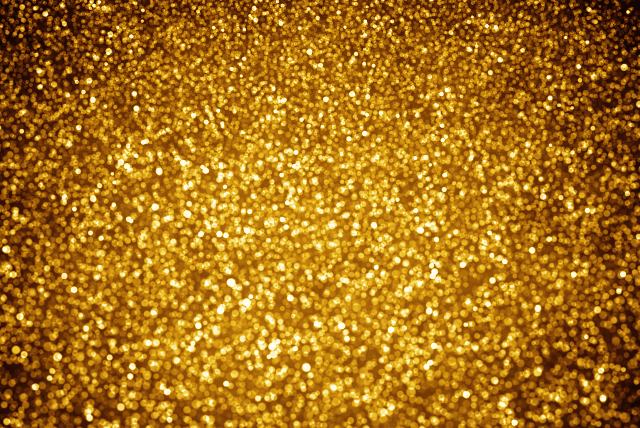
A Shadertoy shader for this texture:

```glsl
// Gold glitter: soft overlapping flakes, larger toward the viewer, lit in the centre.

#define GRAIN_SIZE 0.0086   // flake cell size per unit distance to the apex
#define APEX_HEIGHT 2.1     // vanishing point above the canvas
#define LAYERS 3            // overlapping sheets of flakes
#define CONTRAST 0.41       // strength of the flakes
#define MEAN_GRAIN 0.68     // average sum of the flake layers
#define EDGE_SOFTNESS 0.28  // blur of a flake rim, in cells
#define SPARKLE_SHARE 0.01  // share of flakes that flash
#define MOTTLE 0.14         // strength of the broad patches
#define GLOW 0.63           // brightness at the light centre
#define GLOW_CENTRE vec2(0.49, 0.42)
#define GLOW_FALLOFF vec2(1.6, 0.85)

float hash(vec2 p) {
    return fract(sin(dot(p, vec2(127.1, 311.7))) * 43758.5453);
}

float valueNoise(vec2 p) {
    vec2 cell = floor(p);
    vec2 f = fract(p);
    f = f * f * (3.0 - 2.0 * f);
    float low = mix(hash(cell), hash(cell + vec2(1, 0)), f.x);
    float high = mix(hash(cell + vec2(0, 1)), hash(cell + vec2(1, 1)), f.x);
    return mix(low, high, f.y);
}

mat2 rotation(float angle) {
    float c = cos(angle), s = sin(angle);
    return mat2(c, s, -s, c);
}

// Summed light of the jittered discs around p
float flakes(vec2 p, float seed) {
    vec2 home = floor(p);
    float sum = 0.0;
    for (int y = -1; y <= 1; y++) {
        for (int x = -1; x <= 1; x++) {
            vec2 cell = home + vec2(x, y);
            vec2 id = cell + seed;
            vec2 jitter = vec2(hash(id), hash(id + 17.3));
            vec2 centre = cell + mix(vec2(0.1), vec2(0.9), jitter);
            float radius = mix(0.5, 0.7, hash(id + 41.9));
            float shine = hash(id + 73.7);
            float weight = shine * shine + step(1.0 - SPARKLE_SHARE, shine);
            float dist = length(p - centre);
            sum += weight * (1.0 - smoothstep(radius - EDGE_SOFTNESS, radius, dist));
        }
    }
    return sum;
}

// Brightness to gold: near black, browns, golds, cream
vec3 goldRamp(float t) {
    vec3 color = vec3(0.08, 0.02, 0.01);
    color = mix(color, vec3(0.24, 0.08, 0.02), clamp(t * 5.0 + 1.0, 0.0, 1.0));
    color = mix(color, vec3(0.48, 0.24, 0.02), clamp(t * 5.0, 0.0, 1.0));
    color = mix(color, vec3(0.68, 0.42, 0.04), clamp(t * 5.0 - 1.0, 0.0, 1.0));
    color = mix(color, vec3(0.84, 0.60, 0.06), clamp(t * 5.0 - 2.0, 0.0, 1.0));
    color = mix(color, vec3(0.94, 0.79, 0.19), clamp(t * 5.0 - 3.0, 0.0, 1.0));
    color = mix(color, vec3(0.98, 0.94, 0.72), clamp(t * 5.0 - 4.0, 0.0, 1.0));
    return mix(color, vec3(1.0, 0.99, 0.93), clamp(t * 5.0 - 5.0, 0.0, 1.0));
}

void mainImage(out vec4 fragColor, in vec2 fragCoord) {
    vec2 uv = fragCoord / iResolution.xy;
    float aspect = iResolution.x / iResolution.y;

    // Log-polar map: flakes stay round while they shrink toward the apex
    vec2 toApex = vec2((uv.x - 0.5) * aspect, APEX_HEIGHT - uv.y);
    vec2 plane = vec2(atan(toApex.x, toApex.y), log(length(toApex))) / GRAIN_SIZE;

    // Layers of flakes, each turned and scaled
    float grain = 0.0;
    for (int i = 0; i < LAYERS; i++) {
        float k = float(i);
        float scale = 0.85 + 0.17 * k;
        grain += flakes(rotation(0.4 + 1.1 * k) * plane * scale, 19.7 * k);
    }

    // Broad light and patches
    vec2 offset = uv - GLOW_CENTRE;
    float light = GLOW - dot(GLOW_FALLOFF, offset * offset);
    light += MOTTLE * (valueNoise(plane * 0.22) - 0.5);

    float brightness = light + CONTRAST * (grain - MEAN_GRAIN);
    fragColor = vec4(goldRamp(brightness), 1.0);
}
```
